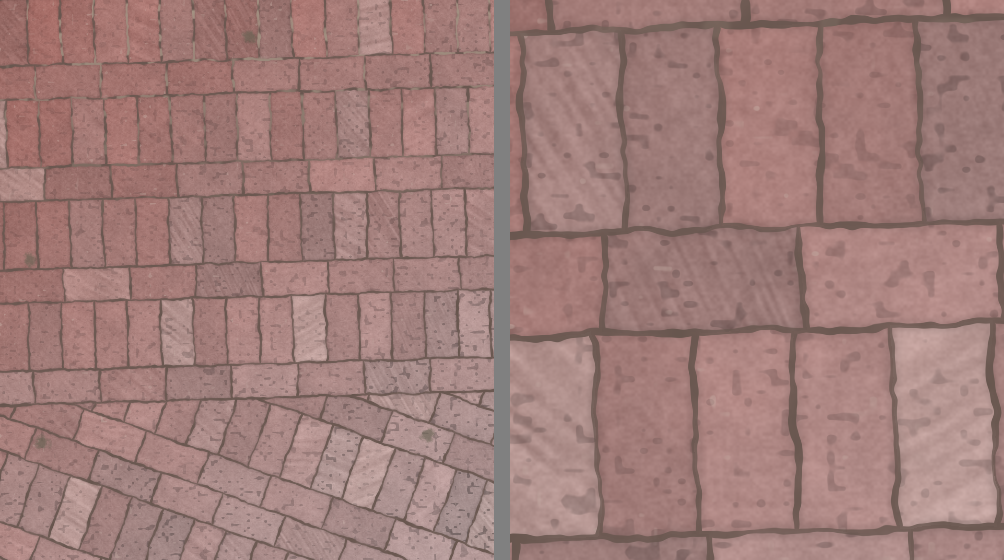
Left: the whole. Right: its middle third, enlarged.
Give the GLSL for this texture, as a Shadertoy shader.

```glsl
// Worn clay paving: straight soldier and stretcher courses meeting a slanted field of the same bricks.

float hash(vec2 p) {
    return fract(sin(dot(p, vec2(127.1, 311.7))) * 43758.5453);
}

float noise(vec2 p) {
    vec2 i = floor(p), f = fract(p);
    f = f * f * (3.0 - 2.0 * f);
    return mix(mix(hash(i), hash(i + vec2(1, 0)), f.x),
               mix(hash(i + vec2(0, 1)), hash(i + vec2(1, 1)), f.x), f.y);
}

float fbm(vec2 p) {
    return 0.55 * noise(p) + 0.3 * noise(p * 2.1 + 7.3) + 0.15 * noise(p * 4.3 + 3.1);
}

// Brick in one course: x = distance to nearest joint, yz = brick id
vec3 brick(float along, float across, vec2 size, float phase, float course) {
    float a = along / size.x - phase;
    float side = (0.5 - abs(fract(a) - 0.5)) * size.x;
    float bed = min(across, size.y - across);
    return vec3(min(side, bed), floor(a), course);
}

// Straight field: one soldier course, then one stretcher course
vec3 straightField(vec2 p) {
    float t = p.y + 0.03 * p.x + 0.032, u = p.x - 0.03 * p.y;
    float row = floor(t / 3.0), f = t - row * 3.0;
    int i = int(clamp(row, 0.0, 3.0));
    if (f < 2.0)
        return brick(u, f, vec2(0.974, 2.0), vec4(0.82, 0.07, -0.09, 0.57)[i], row * 2.0);
    return brick(u, f - 2.0, vec2(1.948, 1.0), vec4(0.49, 0.60, 0.84, 0.34)[i], row * 2.0 + 1.0);
}

// Slanted field: one soldier course, then two stretcher courses
vec3 slantedField(vec2 p) {
    float t = dot(p, vec2(-0.334, 0.943)) - 8.538, u = dot(p, vec2(0.943, 0.334));
    float row = floor(t / 3.98), f = t - row * 3.98, id = 40.0 + row * 3.0;
    if (f < 2.0) return brick(u, f, vec2(0.972, 2.0), 0.83, id);
    if (f < 3.0) return brick(u, f - 2.0, vec2(1.944, 1.0), 0.28, id + 1.0);
    return brick(u, f - 3.0, vec2(1.944, 0.98), 0.69, id + 2.0);
}

void mainImage(out vec4 fragColor, in vec2 fragCoord) {
    // One unit is the thickness of a brick; y runs downwards
    float aa = 16.516 / iResolution.y;
    vec2 p = vec2(fragCoord.x, iResolution.y - fragCoord.y) * aa;
    vec2 q = p + 0.07 * (vec2(noise(p * 2.3), noise(p * 2.3 + 31.0)) - 0.5)
               + 0.035 * (vec2(noise(p * 9.0), noise(p * 9.0 + 17.0)) - 0.5);

    // Choose the field and add the joint where the two meet
    float seam = q.y + 0.03 * q.x - 11.968;
    vec3 b = seam < 0.0 ? straightField(q) : slantedField(q);
    float d = min(b.x, abs(seam));
    float h1 = hash(b.yz + 3.7), h2 = hash(b.yz + 19.3), h3 = hash(b.yz + 51.9);

    // Fired clay fades from red to greyish pink
    float fade = clamp(0.03 * p.x + 0.04 * p.y - 0.05, 0.0, 1.0);
    vec3 col = mix(vec3(0.65, 0.425, 0.40), vec3(0.70, 0.595, 0.59), fade);
    col *= 0.93 + 0.12 * h1;
    col = mix(col, vec3(dot(col, vec3(0.333))), 0.22 * h3 * h3);
    col = mix(col, vec3(0.75, 0.65, 0.63), 0.55 * smoothstep(0.8, 1.0, h2));

    // Blotches, curved wire-cut streaks and grain
    col *= 0.94 + 0.12 * fbm(p * 1.7 + h1 * 40.0);
    float lean = 0.5 + 0.8 * h3;
    vec2 s = vec2(p.x + p.y * lean, p.y - p.x * lean + 0.15 * p.x * p.x * (h1 - 0.5));
    float streak = noise(s * vec2(0.8, 9.0)) - 0.5;
    col += streak * (0.025 + 0.08 * smoothstep(0.55, 1.0, h2));
    col += 0.065 * (fbm(p * 13.0) - 0.5) + 0.035 * (noise(p * 31.0) - 0.5);

    // Dark pits, denser on some bricks, and pale chips
    float pits = smoothstep(0.73, 0.86, noise(p * vec2(8.0, 10.0) + h1 * 9.0));
    col *= 1.0 - pits * (0.06 + 0.17 * fade * (0.3 + h3));
    float chips = smoothstep(0.88, 0.96, noise(p * 7.0 + 80.0)) * noise(p * 1.5 + 9.0);
    col = mix(col, vec3(0.78, 0.70, 0.66), 0.45 * chips);

    // Rare mossy stains
    vec2 cell = floor(p / 3.0), spot = p - 3.0 * (cell + 0.2 + 0.6 * vec2(hash(cell), hash(cell + 5.0)));
    float stain = smoothstep(0.26, 0.08, length(spot) + 0.25 * (fbm(p * 8.0) - 0.5));
    col = mix(col, vec3(0.40, 0.38, 0.32), 0.65 * stain * step(0.88, hash(cell + 11.0)));

    // Soft worn edges and uneven joints, with pale grit towards the top
    col *= 1.0 - 0.10 * smoothstep(0.12, 0.0, d);
    float wear = fbm(p * 2.6 + 60.0);
    float halfWidth = 0.012 + 0.038 * wear;
    float joint = 1.0 - smoothstep(halfWidth - 0.6 * aa, halfWidth + 0.6 * aa, d);
    float grit = smoothstep(0.4, 0.7, noise(p * 4.5)) * smoothstep(8.0, 0.0, p.y);
    vec3 mortar = mix(vec3(0.41, 0.34, 0.31), vec3(0.64, 0.57, 0.51), grit);
    col = mix(col, mortar, joint * (0.6 + 0.5 * wear));

    fragColor = vec4(clamp(col, 0.0, 1.0), 1.0);
}
```
